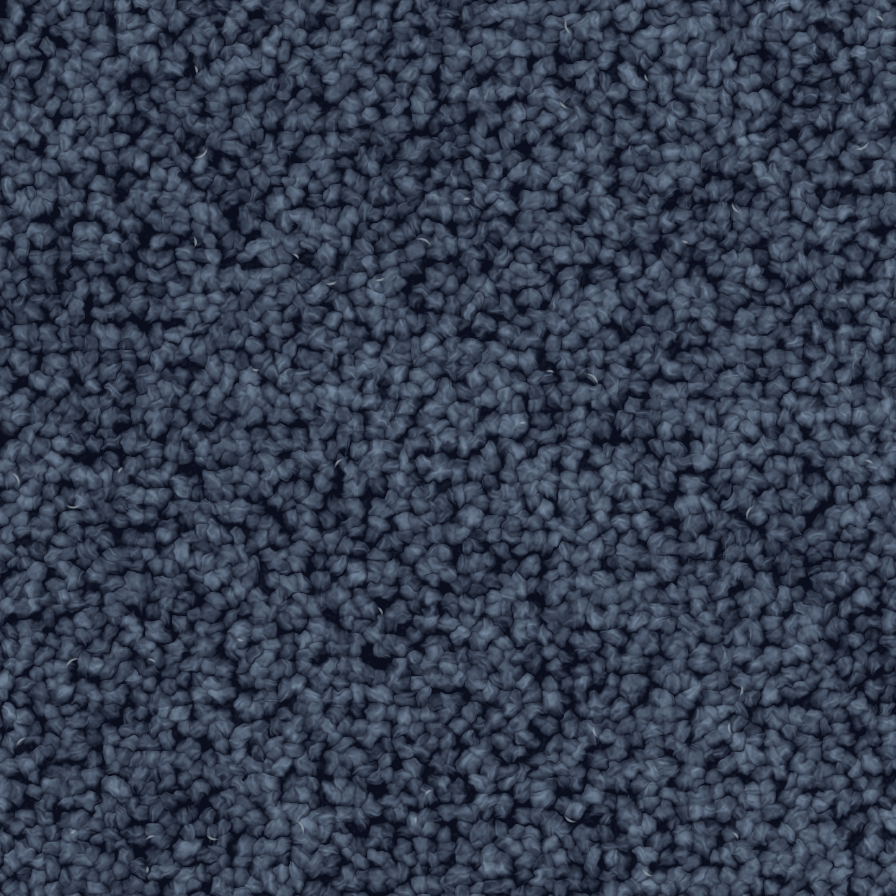
Write a WebGL 2 fragment shader that draws this texture.

```glsl
#version 300 es
precision highp float;

uniform vec2 u_resolution;
out vec4 outColor;

#define TUFTS 61.0          // tufts across the canvas
#define LIFT 0.6            // spread of tuft heights
#define EDGE_SHARPNESS 13.0 // crispness where tufts meet
#define DEPTH_CONTRAST 0.66
#define LIGHT_CONTRAST 0.20
#define TINT_CONTRAST 0.28
#define FIBRE_CONTRAST 0.45
#define GRAIN_CONTRAST 0.36
#define FLECK_CHANCE 0.10
#define SHADOW_COLOR vec3(0.08, 0.10, 0.16)
#define WOOL_COLOR vec3(0.38, 0.44, 0.52)
#define FLECK_COLOR vec3(0.62, 0.66, 0.68)

vec3 hash3(vec2 p) {
    vec3 h = fract(p.xyx * vec3(0.1031, 0.1030, 0.0973));
    h += dot(h, h.yxz + 33.33);
    return fract((h.xxy + h.yzz) * h.zyx);
}

float valueNoise(vec2 p) {
    vec2 cell = floor(p);
    vec2 f = fract(p);
    f = f * f * (3.0 - 2.0 * f);
    float low = mix(hash3(cell).x, hash3(cell + vec2(1, 0)).x, f.x);
    float high = mix(hash3(cell + vec2(0, 1)).x, hash3(cell + vec2(1, 1)).x, f.x);
    return mix(low, high, f.y);
}

mat2 rotation(float angle) {
    float c = cos(angle), s = sin(angle);
    return mat2(c, -s, s, c);
}

// Tone of the pile: overlapping domes blended by height
float pileTone(vec2 p) {
    const vec2 lightDir = vec2(-0.42, 0.91);
    vec2 home = floor(p);
    float weightSum = 1.0;
    float toneSum = -0.12;
    for (int y = -1; y <= 1; y++) {
        for (int x = -1; x <= 1; x++) {
            vec2 cell = home + vec2(x, y);
            vec3 place = hash3(cell + 17.0);
            vec3 look = hash3(cell + 211.0);
            vec2 offset = p - cell - mix(vec2(0.08), vec2(0.92), place.xy);

            vec2 radii = vec2(mix(0.66, 0.90, look.x), mix(0.50, 0.68, look.y));
            vec2 q = rotation(place.z * 6.2832) * offset / radii;
            float height = 1.0 - dot(q, q) + LIFT * look.z;

            // Strands curve along the length of each tuft
            vec2 strand = vec2(q.x * 1.3, (q.y + 0.35 * q.x * q.x) * 3.3);
            float fibre = valueNoise(strand + look.xy * 90.0 + 100.0) - 0.5;

            float tint = fract(look.x * 7.3 + place.z * 5.1) - 0.5;
            float light = dot(offset, lightDir) / radii.y;
            float tone = 0.43 + DEPTH_CONTRAST * (height - 0.89)
                + LIGHT_CONTRAST * light + TINT_CONTRAST * tint
                + FIBRE_CONTRAST * fibre;

            float weight = exp(EDGE_SHARPNESS * height);
            weightSum += weight;
            toneSum += weight * tone;
        }
    }
    return toneSum / weightSum;
}

// Sparse pale slivers of loose fibre
float fleckMask(vec2 p) {
    vec2 cell = floor(p);
    vec3 place = hash3(cell + 53.0);
    vec3 look = hash3(cell + 97.0);
    vec2 q = rotation(place.z * 6.2832) * (fract(p) - mix(vec2(0.25), vec2(0.75), place.xy));
    q.y += q.x * q.x * 2.0;
    q /= vec2(mix(0.07, 0.20, look.y), 0.035);
    return step(look.x, FLECK_CHANCE) * (1.0 - smoothstep(0.3, 1.2, length(q)));
}

void main() {
    vec2 uv = gl_FragCoord.xy / min(u_resolution.x, u_resolution.y);
    vec2 p = uv * TUFTS;

    // Woolly, uneven outlines
    vec2 warp = vec2(valueNoise(p * 2.3 + 31.0), valueNoise(p * 2.3 + 77.0)) - 0.5;
    float tone = pileTone(p + 0.34 * warp + 8.0);

    // Fine fuzz and broad unevenness
    float grain = 0.5 * (valueNoise(p * 3.1 + 5.0) + valueNoise(p * 5.7 + 43.0)) - 0.5;
    tone += GRAIN_CONTRAST * grain;
    tone += 0.16 * (valueNoise(uv * 9.0 + 3.0) - 0.5);
    tone += 0.10 * (valueNoise(uv * 23.0 + 61.0) - 0.5);

    // Stray hairs
    float hairLine = abs(valueNoise(p * 0.8 + warp * 0.4 + 19.0) - 0.5);
    float hairPatch = smoothstep(0.5, 0.75, valueNoise(p * 0.45 + 29.0));
    tone += 0.14 * hairPatch * (1.0 - smoothstep(0.01, 0.05, hairLine));

    vec3 color = mix(SHADOW_COLOR, WOOL_COLOR, clamp(tone, -0.14, 1.3));
    color = mix(color, FLECK_COLOR, 0.7 * fleckMask(uv * 20.0));
    outColor = vec4(color, 1.0);
}
```
